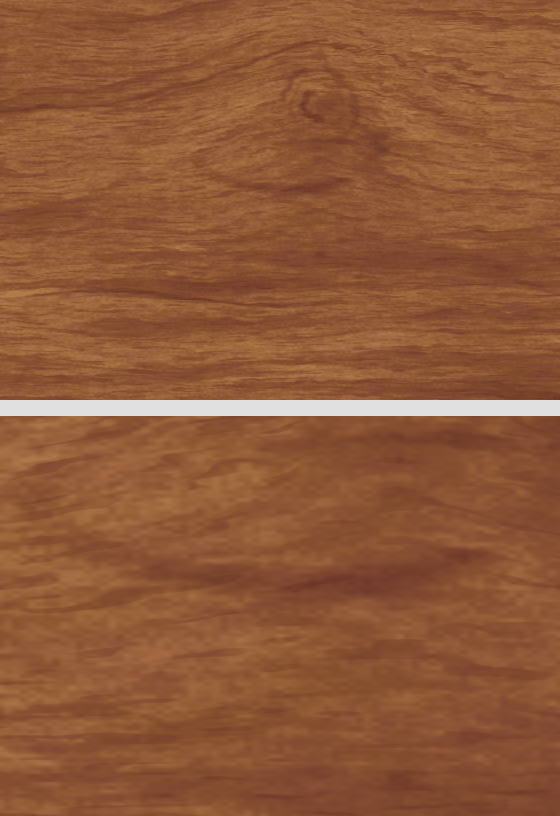
Top: the whole. Bottom: its middle third, enlarged.
Write a WebGL 1 fragment shader that draws this texture.

```glsl
precision highp float;
// Warm brown wood plank with one knot: grain follows a height field that arches
// over the knot; growth lines, hairlines, stretched fibre noise, streaks and a
// dark loop are summed into one tone, which is then mapped to a brown ramp.

uniform vec2 u_resolution;

const vec2 KNOT = vec2(0.80, 0.735);
const vec3 DARK_BROWN = vec3(0.445, 0.240, 0.165);
const vec3 MID_BROWN = vec3(0.568, 0.345, 0.207);
const vec3 PALE_BROWN = vec3(0.685, 0.470, 0.285);
const vec3 HUE_SHIFT = vec3(0.0, -0.012, 0.018);

float hash(vec2 p) {
  vec3 q = fract(vec3(p.xyx) * 0.1031);
  q += dot(q, q.yzx + 33.33);
  return fract((q.x + q.y) * q.z);
}

float noise(vec2 p) {
  vec2 i = floor(p);
  vec2 f = fract(p);
  f = f * f * (3.0 - 2.0 * f);
  float low = mix(hash(i), hash(i + vec2(1.0, 0.0)), f.x);
  float high = mix(hash(i + vec2(0.0, 1.0)), hash(i + vec2(1.0)), f.x);
  return mix(low, high, f.y);
}

float fbm(vec2 p) {
  float sum = 0.0;
  float amp = 0.533;
  for (int i = 0; i < 4; i++) {
    sum += amp * noise(p);
    p = p * 2.03 + vec2(17.3, 9.1);
    amp *= 0.5;
  }
  return sum;
}

// Soft bump: 1 at zero, fading over the given width.
float ridge(float d, float width) {
  return exp(-d * d / (width * width));
}

float spot(vec2 p, vec2 center, vec2 size) {
  vec2 d = (p - center) / size;
  return exp(-dot(d, d));
}

// Outline of an ellipse, with thickness in canvas heights.
float ring(vec2 p, vec2 center, vec2 radii, float width) {
  float d = (length((p - center) / radii) - 1.0) * min(radii.x, radii.y);
  return ridge(d, width);
}

// Height field whose level lines bend around the knot.
float grainField(vec2 p, vec2 knot) {
  vec2 d = p - knot;
  float arch = 1.0 / (1.0 + d.x * d.x / 0.073);
  return d.y - 0.33 * arch * ridge(d.y, 0.25);
}

// Growth lines: slow darkening that ends in a sharp edge.
float growthLines(vec2 p, float g, float density) {
  float phase = g * density + 1.5 * fbm(vec2(p.x * 2.0, g * 4.0) + 5.0);
  float s = fract(phase);
  float edge = smoothstep(0.50, 0.95, s) * (1.0 - smoothstep(0.96, 1.0, s));
  return edge * smoothstep(0.25, 0.75, noise(vec2(p.x * 2.5, floor(phase) * 5.3 + 40.0)));
}

// Long thin dark lines that fade in and out along the grain.
float hairlines(vec2 p, float flow, float density) {
  float phase = flow * density + 1.2 * fbm(vec2(p.x * 2.5, flow * 6.0) + 60.0);
  float line = ridge(fract(phase) - 0.5, 0.08);
  return line * smoothstep(0.45, 0.8, noise(vec2(p.x * 4.0, floor(phase) * 3.7 + 15.0)));
}

// Fibres along the grain, short dark pores and a fine surface grain.
float fibres(vec2 p, float flow) {
  float coarse = noise(vec2(p.x * 8.0, flow * 75.0 + 30.0)) - 0.5;
  float fine = noise(vec2(p.x * 30.0, flow * 200.0 + 90.0)) - 0.5;
  float grain = noise(vec2(p.x * 150.0, p.y * 300.0)) - 0.5;
  float pores = smoothstep(0.66, 0.86, noise(vec2(p.x * 20.0 + 7.0, flow * 240.0 + 50.0)));
  return 0.18 * coarse + 0.32 * fine + 0.28 * grain - 0.26 * pores;
}

float knotTone(vec2 p, vec2 knot) {
  vec2 d = p - knot;
  float rough = fbm(p * vec2(9.0, 13.0) + 2.0) - 0.5;
  float r = length(d * vec2(0.85, 1.0)) + 0.07 * rough + 0.008 * (noise(p * 90.0) - 0.5);
  float broken = smoothstep(0.3, 0.65, noise(p * 19.0 + 8.0));
  float rings = ridge(r - 0.080, 0.009) * broken + 0.4 * ridge(r - 0.052, 0.005);
  float crescent = ridge(r - 0.024, 0.007) * smoothstep(0.012, -0.012, d.x + 0.3 * d.y);
  float heart = spot(p, knot + vec2(0.015, 0.0), vec2(0.032));
  float cap = spot(p, knot + vec2(-0.012, 0.034), vec2(0.022, 0.014));
  return 0.40 * cap - 0.45 * rings - 0.8 * crescent - 0.32 * heart;
}

void main() {
  vec2 p = gl_FragCoord.xy / u_resolution.y;
  vec2 wobble = vec2(fbm(p * vec2(3.0, 6.0)), fbm(p * vec2(3.0, 7.0) + 31.0)) - 0.5;
  float fray = noise(vec2(p.x * 26.0, p.y * 150.0)) - 0.5;
  vec2 q = p + wobble * vec2(0.10, 0.06) + vec2(0.05, 0.012) * fray;
  float g = grainField(q, KNOT);
  float flow = mix(p.y + 0.03 * wobble.y, g, 0.35);

  // Broad bands, pale centre and grain
  float calm = spot(p, vec2(0.72, 0.52), vec2(0.45, 0.16));
  float tone = 0.61 + 0.80 * (fbm(vec2(p.x * 1.4 + 3.0, g * 10.0 + 20.0)) - 0.5);
  tone += 0.14 * spot(p, vec2(0.78, 0.50), vec2(0.50, 0.24));
  tone -= 0.12 * spot(p, vec2(1.30, 0.25), vec2(0.40, 0.22));
  tone += fibres(p, flow) - 0.26 * hairlines(p, flow, 24.0);
  tone -= 0.38 * (1.0 - calm) * growthLines(p, g, 11.0);

  // Main arch and the loop below the knot
  tone -= 0.46 * ridge(g + 0.05, 0.007) * (0.5 + noise(p * vec2(5.0, 2.0)));
  float lower = smoothstep(0.72, 0.65, q.y) * smoothstep(0.0, 0.4, noise(q * 9.0 + 4.0));
  tone -= 0.60 * lower * ring(q, vec2(0.70, 0.63), vec2(0.265, 0.105), 0.012);
  tone -= 0.40 * spot(q, KNOT + vec2(0.02, -0.09), vec2(0.07, 0.016));
  tone += knotTone(p, KNOT);

  // Horizontal streaks, seam and pale splits
  float streaks = fbm(vec2(p.x * 2.2 + 11.0, flow * 34.0));
  tone -= 0.34 * smoothstep(0.55, 0.72, streaks) * smoothstep(0.55, 0.30, p.y);
  tone -= 0.30 * ridge(q.y - 0.42, 0.004) * smoothstep(0.4, 0.7, noise(vec2(p.x * 7.0, 2.0)));
  tone -= 0.38 * ridge(q.y - 0.265 + 0.04 * p.x * p.x, 0.004) * smoothstep(0.9, 0.7, p.x);
  tone -= 0.30 * spot(q, vec2(0.42, 0.375), vec2(0.13, 0.013));
  tone += 0.65 * spot(q, vec2(0.45, 0.378), vec2(0.08, 0.006));
  tone += 0.30 * spot(q, vec2(0.05, 0.272), vec2(0.16, 0.012));
  tone -= 0.34 * spot(q, vec2(1.12, 0.215), vec2(0.17, 0.010));

  // Soften the darkest tones, then colour with a slight drift in hue
  tone = max(tone, 0.36 + 0.55 * (tone - 0.36));
  tone = clamp(tone, -0.2, 1.05);
  vec3 lower_ramp = mix(DARK_BROWN, MID_BROWN, tone * 2.0);
  vec3 upper_ramp = mix(MID_BROWN, PALE_BROWN, tone * 2.0 - 1.0);
  vec3 wood = mix(lower_ramp, upper_ramp, step(0.5, tone));
  wood += HUE_SHIFT * (noise(p * vec2(14.0, 34.0) + 70.0) - 0.5);
  gl_FragColor = vec4(wood, 1.0);
}
```
